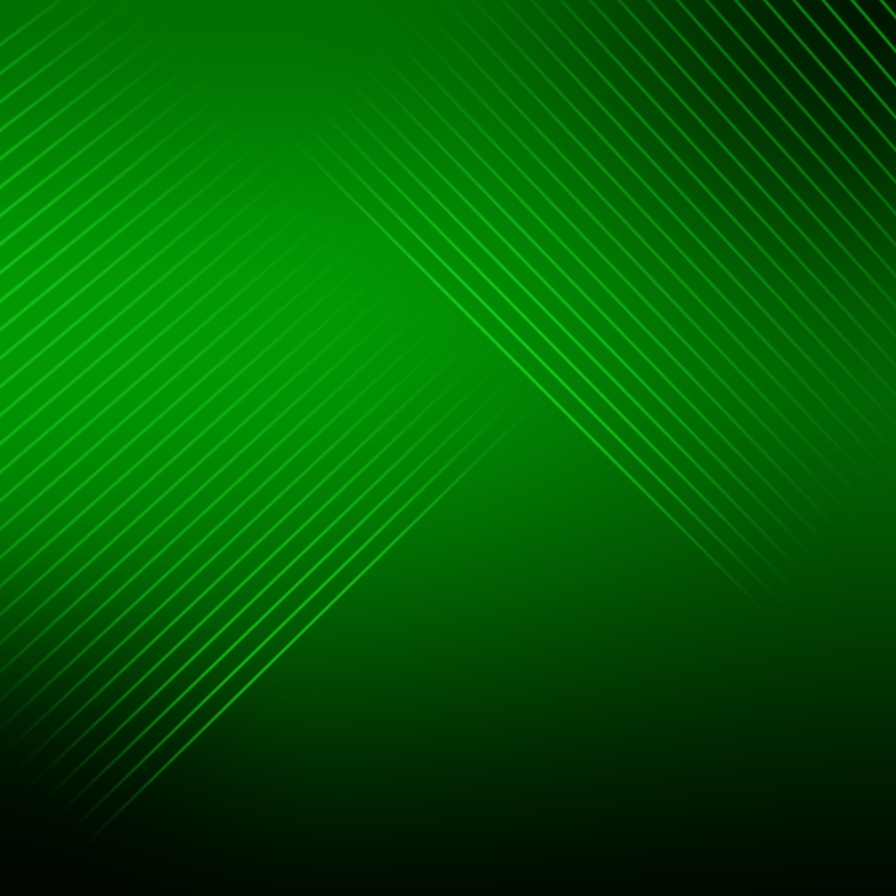
Give the GLSL for this background, as a WebGL 1 fragment shader.

```glsl
precision highp float;

uniform vec2 u_resolution;

#define GLOW_PEAK 0.59
#define LINE_COLOR vec3(0.11, 0.83, 0.13)
#define LINE_HALF_WIDTH 0.0021
#define LEFT_COUNT 31.0
#define RIGHT_COUNT 29.0

// Soft green field, darkened toward the floor and two corners; p.y runs downward.
vec3 backdrop(vec2 p) {
    float floorFade = 1.0 - smoothstep(0.36, 1.12, p.y);
    float topFade = mix(0.74, 1.0, smoothstep(0.0, 0.35, p.y));
    float sideFade = 1.0 - 0.32 * smoothstep(0.3, 1.0, p.x);
    float topRight = mix(0.25, 1.0, smoothstep(-0.05, 0.5, distance(p, vec2(1.0, 0.0))));
    float bottomLeft = mix(0.35, 1.0, smoothstep(0.0, 0.4, distance(p, vec2(0.0, 0.95))));
    float glow = GLOW_PEAK * floorFade * topFade * sideFade * topRight * bottomLeft;
    return vec3(0.01, 1.0, 0.02) * (glow + 0.008);
}

// Coverage of the nearest line in a numbered set with the given spacing.
float stripe(float index, float spacing, float count, float pixel) {
    float nearest = floor(index + 0.5);
    float dist = abs(index - nearest) * spacing * 0.7071;
    float inside = step(0.0, nearest) * step(nearest, count);
    return inside * (1.0 - smoothstep(0.0, LINE_HALF_WIDTH + pixel, dist));
}

// Fade in and out along the length of a line.
float envelope(float t, vec2 rise, vec2 fall) {
    return smoothstep(rise.x, rise.y, t) * (1.0 - smoothstep(fall.x, fall.y, t));
}

// Rising lines that close together slightly toward the upper right.
float leftLines(vec2 p, float pixel) {
    float spacing = 0.0318 - 0.0075 * p.x;
    float index = (1.036 - 0.98 * p.x - p.y) / spacing;
    float fade = envelope(p.x - p.y, vec2(-0.88, -0.45), vec2(-0.3, 0.19));
    float strength = mix(0.75, 0.5, smoothstep(0.0, 8.0, index));
    strength += 0.2 * smoothstep(14.0, 24.0, index);
    return strength * fade * stripe(index, spacing, LEFT_COUNT, pixel);
}

// Falling lines that close together slightly toward the lower right.
float rightLines(vec2 p, float pixel) {
    float spacing = 0.0325 - 0.006 * p.y;
    float index = (p.x - 0.171 - p.y) / spacing;
    float fade = envelope(p.x + p.y, vec2(0.42, 0.88), vec2(1.02, 1.6));
    float strength = mix(0.85, 0.4, smoothstep(0.0, 9.0, index));
    strength += 0.2 * smoothstep(18.0, 25.0, index);
    return strength * fade * stripe(index, spacing, RIGHT_COUNT, pixel);
}

void main() {
    vec2 p = gl_FragCoord.xy / u_resolution;
    p.y = 1.0 - p.y;
    float pixel = 1.0 / min(u_resolution.x, u_resolution.y);

    vec3 color = backdrop(p);
    color = mix(color, LINE_COLOR, leftLines(p, pixel));
    color = mix(color, LINE_COLOR, rightLines(p, pixel));
    gl_FragColor = vec4(color, 1.0);
}
```
